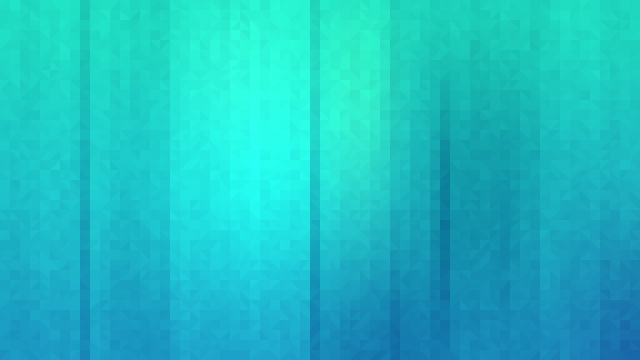
Write a Shadertoy shader that draws this background.

```glsl
// Aqua backdrop of fine vertical columns, cut into a faint mosaic of triangles.
// A vertical gradient is lit and shaded by soft elliptical glows, then column
// bands, gradient noise and a small random tint per triangle are added.

const vec2 GRID = vec2(64.0, 36.0);

const vec3 TOP_TEAL    = vec3(0.12, 0.85, 0.75);
const vec3 MIDDLE_AQUA = vec3(0.11, 0.75, 0.78);
const vec3 BOTTOM_BLUE = vec3(0.10, 0.57, 0.75);
const vec3 BAND_TINT   = vec3(0.25, 1.00, 0.65);

float hash(vec2 p) {
    vec3 q = fract(vec3(p.xyx) * 0.1031);
    q += dot(q, q.yzx + 33.33);
    return fract((q.x + q.y) * q.z);
}

vec2 randomDirection(vec2 lattice) {
    float angle = 6.2832 * hash(lattice);
    return vec2(cos(angle), sin(angle));
}

float gradientNoise(vec2 p) {
    vec2 i = floor(p), f = fract(p);
    vec2 w = f * f * f * (f * (f * 6.0 - 15.0) + 10.0);
    vec2 e = vec2(1.0, 0.0);
    float a = dot(randomDirection(i), f);
    float b = dot(randomDirection(i + e), f - e);
    float c = dot(randomDirection(i + e.yx), f - e.yx);
    float d = dot(randomDirection(i + 1.0), f - 1.0);
    return mix(mix(a, b, w.x), mix(c, d, w.x), w.y);
}

// Soft elliptical falloff
float glow(vec2 p, vec2 center, vec2 radius) {
    vec2 d = (p - center) / radius;
    return exp(-dot(d, d));
}

// One for columns first to last, zero elsewhere
float band(float column, float first, float last) {
    return step(first - 0.5, column) * step(column, last + 0.5);
}

vec3 verticalGradient(float height) {
    vec3 lower = mix(BOTTOM_BLUE, MIDDLE_AQUA, smoothstep(-0.1, 0.55, height));
    return mix(lower, TOP_TEAL, smoothstep(0.4, 1.0, height));
}

// Broad light and shade
vec3 lighting(vec2 p) {
    vec3 light = vec3(0.00, 0.16, 0.11) * glow(p, vec2(0.40, 0.54), vec2(0.14, 0.36));
    light += vec3(0.06, 0.01, 0.01) * glow(p, vec2(0.38, 0.78), vec2(0.10, 0.25));
    light += vec3(0.09, 0.12, 0.02) * glow(p, vec2(0.560, 0.67), vec2(0.065, 0.32));
    light -= vec3(0.02, 0.11, 0.07) * glow(p, vec2(0.60, 0.00), vec2(0.11, 0.32));
    light -= vec3(0.04, 0.15, 0.11) * glow(p, vec2(0.75, 0.50), vec2(0.12, 0.38));
    light -= vec3(0.00, 0.16, 0.08) * glow(p, vec2(1.00, 0.00), vec2(0.13, 0.50));
    return light;
}

// Brightness steps of single columns and groups of columns
float columnShade(float column, float height) {
    float middle = glow(vec2(0.0, height), vec2(0.0, 0.42), vec2(1.0, 0.38));
    float shade = 0.025 * band(column, 4.0, 7.0) + 0.035 * band(column, 9.0, 10.0);
    shade += (0.03 + 0.03 * middle) * band(column, 17.0, 30.0);
    shade += 0.015 * band(column, 23.0, 30.0) + 0.03 * middle * band(column, 32.0, 33.0);
    shade += 0.05 * middle * band(column, 54.0, 55.0) + 0.02 * band(column, 56.0, 59.0);
    shade -= (0.03 + 0.06 * middle) * band(column, 8.0, 8.0);
    shade -= (0.05 + 0.05 * middle) * band(column, 31.0, 31.0);
    shade -= 0.03 * band(column, 39.0, 39.0) + 0.02 * band(column, 43.0, 43.0);
    shade -= 0.12 * middle * band(column, 44.0, 44.0);
    shade += 0.045 * gradientNoise(vec2(column * 0.73 + 0.31, height * 1.6));
    return shade + 0.016 * (hash(vec2(column, 7.0)) - 0.5);
}

// Random tint of the two triangles in a cell, cut along either diagonal
float facetTint(vec2 cell, vec2 local) {
    float flip = step(0.5, hash(cell + 19.0));
    local.x = mix(local.x, 1.0 - local.x, flip);
    float side = step(local.x, local.y);
    float cellTint = hash(cell + 53.0) - 0.5;
    float triangleTint = hash(cell + vec2(91.0 + 37.0 * side, 11.0)) - 0.5;
    return 0.018 * cellTint + 0.038 * triangleTint;
}

vec3 backdrop(vec2 uv) {
    vec2 cell = floor(uv * GRID);
    vec2 center = (cell + 0.5) / GRID;
    vec2 p = vec2(center.x, mix(uv.y, center.y, 0.6));
    float shade = columnShade(cell.x, p.y) + facetTint(cell, fract(uv * GRID));
    return verticalGradient(p.y) + lighting(p) + BAND_TINT * shade;
}

void mainImage(out vec4 fragColor, in vec2 fragCoord) {
    // Four samples per pixel smooth the cell edges
    vec3 color = vec3(0.0);
    for (int i = 0; i < 4; i++) {
        vec2 offset = vec2(i % 2, i / 2) * 0.5 - 0.25;
        color += backdrop((fragCoord + offset) / iResolution.xy);
    }
    fragColor = vec4(clamp(color * 0.25, 0.0, 1.0), 1.0);
}
```
